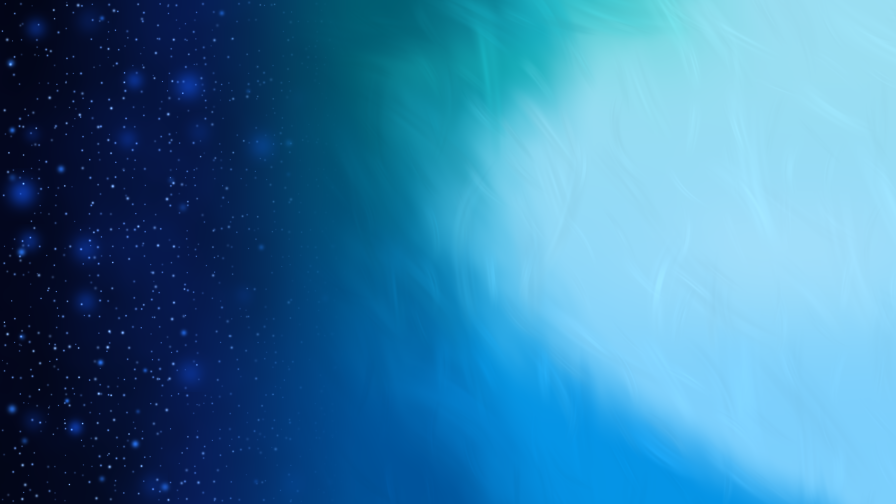
This background is drawn by a WebGL 2 fragment shader. Its source:

```glsl
#version 300 es
precision highp float;
// Starry navy space on the left melting into feathery, brushed icy-blue light on the right.
uniform vec2 u_resolution;
out vec4 fragColor;

const vec3 VOID_BLACK = vec3(0.01, 0.025, 0.11);
const vec3 NAVY = vec3(0.025, 0.10, 0.31);
const vec3 DEEP_BLUE = vec3(0.0, 0.33, 0.61);
const vec3 DEEP_TEAL = vec3(0.0, 0.37, 0.45);
const vec3 AZURE = vec3(0.02, 0.58, 0.90);
const vec3 TURQUOISE = vec3(0.09, 0.68, 0.76);
const vec3 SKY = vec3(0.48, 0.81, 0.99);
const vec3 ICE = vec3(0.60, 0.87, 0.95);

float hash(vec2 p) {
    return fract(sin(dot(p, vec2(127.1, 311.7))) * 43758.545);
}

vec2 hash2(vec2 p) {
    return vec2(hash(p), hash(p + 37.3));
}

float noise(vec2 p) {
    vec2 i = floor(p), f = fract(p);
    f = f * f * (3.0 - 2.0 * f);
    float low = mix(hash(i), hash(i + vec2(1, 0)), f.x);
    float high = mix(hash(i + vec2(0, 1)), hash(i + vec2(1, 1)), f.x);
    return mix(low, high, f.y);
}

float fbm(vec2 p) {
    float sum = 0.0, gain = 0.5;
    for (int i = 0; i < 4; i++) {
        sum += gain * noise(p);
        p = p * 2.03 + 17.0;
        gain *= 0.5;
    }
    return sum;
}

float glow(vec2 p, vec2 center, vec2 radius) {
    vec2 d = (p - center) / radius;
    return exp(-dot(d, d));
}

// Smooth colour field; uv spans 0..1 on both axes
vec3 backdrop(vec2 uv) {
    float bend = 1.05 * (uv.y - 0.58) * (uv.y - 0.58);
    float rise = smoothstep(0.1, 0.9, uv.y);
    vec3 color = mix(VOID_BLACK, NAVY, smoothstep(0.0, 0.24, uv.x));
    color = mix(color, mix(DEEP_BLUE, DEEP_TEAL, rise), smoothstep(0.20, 0.43, uv.x));
    color = mix(color, mix(AZURE, TURQUOISE, rise), smoothstep(0.36, 0.56, uv.x - 0.3 * bend));
    color = mix(color, mix(SKY, ICE, rise), smoothstep(0.44, 0.62, uv.x - bend));
    color = mix(color, vec3(0.30, 0.82, 0.80), 0.55 * glow(uv, vec2(0.71, 1.02), vec2(0.09, 0.16)));
    color = mix(color, vec3(0.08, 0.68, 0.70), 0.45 * glow(uv, vec2(0.54, 0.87), vec2(0.09, 0.05)));
    return mix(color, vec3(0.68, 0.89, 0.99), 0.6 * glow(uv, vec2(0.88, 0.50), vec2(0.20, 0.15)));
}

// One layer of curved bristly strokes, each tinted by the field at its centre
vec3 brushLayer(vec3 color, vec2 p, float aspect, float size, float seed, float strength) {
    vec2 cell = floor(p / size);
    for (int j = -1; j <= 1; j++) {
        for (int i = -1; i <= 1; i++) {
            vec2 id = cell + vec2(i, j);
            vec2 rnd = hash2(id + seed), shape = hash2(id + seed + 71.0);
            vec2 center = (id + 0.2 + 0.6 * rnd) * size;
            float angle = mix(0.35, 1.1, smoothstep(0.72, 1.0, center.y)) + 1.3 * (shape.x - 0.5);
            vec2 axis = vec2(sin(angle), -cos(angle));
            vec2 d = p - center;
            float along = dot(d, axis) / size;
            float across = dot(d, vec2(-axis.y, axis.x)) / size + (shape.y - 0.5) * 0.7 * along * along;
            float width = mix(0.08, 0.22, rnd.y) * (1.0 - 0.5 * along);
            float bristle = noise(vec2(across * 28.0, along * 2.0) + id * 9.0);
            float body = 1.0 - smoothstep(0.25 * width, width, abs(across));
            float ends = 1.0 - smoothstep(0.25, 0.82, abs(along) + 0.2 * bristle);
            vec2 source = mix(p, center, 0.75) / vec2(aspect, 1.0);
            vec3 paint = backdrop(source) * (0.96 + 0.11 * (rnd.x - 0.5) + 0.09 * bristle);
            color = mix(color, paint, body * ends * strength * (0.5 + 0.5 * bristle));
        }
    }
    return color;
}

// Scattered round lights; returns intensity
float starLayer(vec2 p, float scale, float radius, float chance, float seed) {
    vec2 id = floor(p * scale);
    vec2 center = 0.25 + 0.5 * hash2(id + seed);
    float size = radius * mix(0.5, 1.0, hash(id + seed + 5.0));
    float lit = step(hash(id + seed + 11.0), chance);
    vec2 d = (fract(p * scale) - center) / size;
    return lit * exp(-dot(d, d)) * mix(0.25, 1.0, hash(id + seed + 23.0));
}

void main() {
    vec2 uv = gl_FragCoord.xy / u_resolution;
    float aspect = u_resolution.x / u_resolution.y;
    vec2 p = vec2(uv.x * aspect, uv.y);
    float paintMask = smoothstep(0.28, 0.46, uv.x) * mix(1.0, 0.6, smoothstep(0.7, 0.95, uv.x));

    // Feathered light, painted from broad to fine
    float wisp = fbm(vec2(p.x * 7.0 + p.y * 3.0, p.y * 3.5)) - 0.47;
    vec3 color = backdrop(uv + vec2(0.10 * wisp * paintMask, 0.0));
    color = brushLayer(color, p, aspect, 0.26, 3.0, 0.75 * paintMask);
    color = brushLayer(color, p, aspect, 0.17, 19.0, 0.70 * paintMask);
    color = brushLayer(color, p, aspect, 0.10, 43.0, 0.55 * paintMask);

    // Nebula haze and stars fading toward the light
    float space = 1.0 - smoothstep(0.10, 0.40, uv.x);
    color *= 1.0 + space * 0.9 * (fbm(p * 4.5 + 8.0) - 0.48);
    color += vec3(0.04, 0.20, 0.55) * starLayer(p, 9.0, 0.24, 0.32, 2.0) * space;
    color += vec3(0.15, 0.40, 0.75) * starLayer(p, 13.0, 0.10, 0.20, 31.0) * space;
    color += vec3(0.55, 0.72, 0.90) * starLayer(p, 34.0, 0.10, 0.40, 57.0) * space;
    color += vec3(0.35, 0.50, 0.72) * starLayer(p, 58.0, 0.14, 0.35, 83.0) * space;
    fragColor = vec4(clamp(color, 0.0, 1.0), 1.0);
}
```
